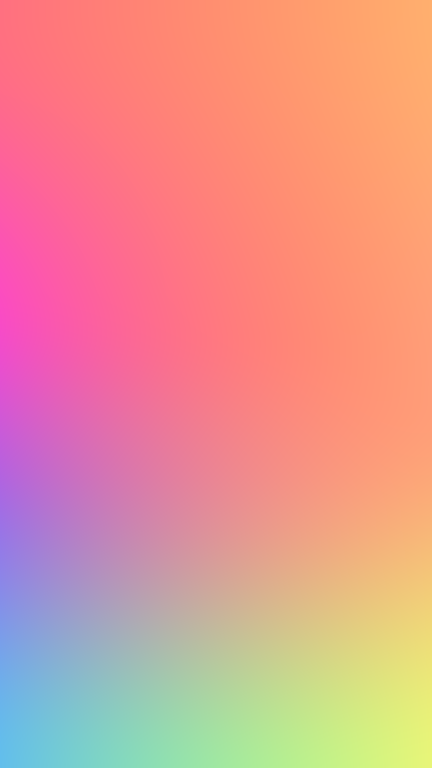
Reproduce this background procedurally as a Shadertoy shader.

```glsl
// A soft mesh gradient: coral and orange above, magenta at the left,
// blue to lime along the bottom. Three vertical colour ramps (left, centre,
// right) are joined across the canvas by a smooth quadratic curve.

vec3 rgb(float r, float g, float b) { return vec3(r, g, b) / 255.0; }

// Rose, magenta, violet, sky blue
vec3 leftRamp(float depth) {
    vec3 color = rgb(255.0, 112.0, 128.0);
    color = mix(color, rgb(251.0, 72.0, 200.0), smoothstep(0.02, 0.48, depth));
    color = mix(color, rgb(160.0, 105.0, 230.0), smoothstep(0.38, 0.72, depth));
    return mix(color, rgb(98.0, 190.0, 236.0), smoothstep(0.60, 1.0, depth));
}

// Coral, pink, dusty rose, mint
vec3 centreRamp(float depth) {
    vec3 color = rgb(255.0, 143.0, 112.0);
    color = mix(color, rgb(255.0, 119.0, 129.0), smoothstep(0.0, 0.50, depth));
    color = mix(color, rgb(232.0, 135.0, 150.0), smoothstep(0.42, 0.68, depth));
    return mix(color, rgb(158.0, 233.0, 162.0), smoothstep(0.60, 1.03, depth));
}

// Apricot, peach, lemon
vec3 rightRamp(float depth) {
    vec3 color = rgb(255.0, 175.0, 110.0);
    color = mix(color, rgb(255.0, 157.0, 120.0), smoothstep(0.0, 0.50, depth));
    return mix(color, rgb(232.0, 245.0, 120.0), smoothstep(0.52, 1.0, depth));
}

void mainImage(out vec4 fragColor, in vec2 fragCoord) {
    vec2 uv = fragCoord / iResolution.xy;
    float depth = 1.0 - uv.y;

    // Quadratic weights pass through each ramp at x = 0, 0.5 and 1
    float x = uv.x;
    vec3 weight = vec3((1.0 - x) * (1.0 - 2.0 * x), 4.0 * x * (1.0 - x), x * (2.0 * x - 1.0));
    vec3 color = mat3(leftRamp(depth), centreRamp(depth), rightRamp(depth)) * weight;

    fragColor = vec4(clamp(color, 0.0, 1.0), 1.0);
}
```
